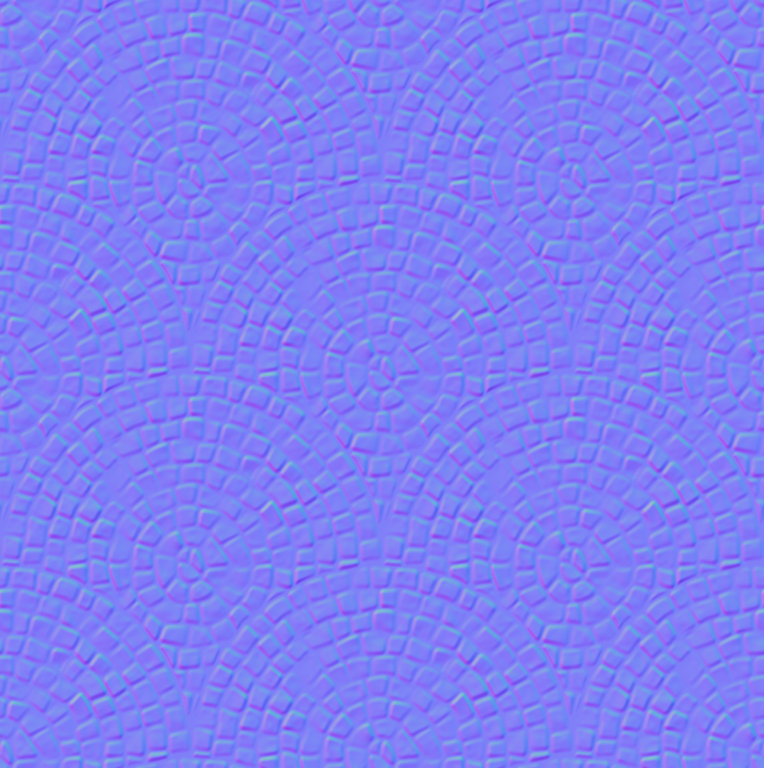
Write a WebGL 1 fragment shader that draws this texture map.

```glsl
precision highp float;
// Tangent-space normal map of worn cobblestones laid in overlapping fans.

uniform vec2 u_resolution;

const float FANS = 2.0;           // fan periods across and down
const vec2 ORIGIN = vec2(0.0, 0.05);
const float RINGS = 8.75;         // stone courses in one fan
const float RING_OFFSET = 0.25;   // shrinks the innermost course
const float STONE_LENGTH = 1.0;   // mean stone length, in courses
const float LENGTH_JITTER = 0.36;
const float MIN_STONES = 3.0;     // stones in the innermost course
const float SWAY = 0.005;         // waviness of the whole layout
const float WARP = 0.034;         // unevenness of the courses
const float CORNER = 0.26;        // corner rounding, in courses
const float BEVEL = 0.22;         // width of the sloping stone edge
const float DEPTH = 0.043;        // joint depth, in courses
const float TILT = 0.12;
const float BUMPS = 0.054;
const float SAMPLE_STEP = 0.0088; // gradient step, in fan radii
const vec2 SLOPE_SCALE = vec2(0.75, -1.0);
const float BLUE_SCALE = 0.473;
const float BLUE_LOSS = 0.2;      // blue lost on slopes facing up
const float RED_LOSS = 0.06;      // red lost on slopes facing up
const float PI = 3.1415927;
const float TAU = 6.2831853;

float hash(vec2 p) {
  return fract(sin(dot(p, vec2(127.1, 311.7))) * 43758.55);
}

float noise(vec2 p) {
  vec2 i = floor(p);
  vec2 f = fract(p);
  f = f * f * (3.0 - 2.0 * f);
  return mix(mix(hash(i), hash(i + vec2(1.0, 0.0)), f.x),
             mix(hash(i + vec2(0.0, 1.0)), hash(i + 1.0), f.x), f.y);
}

// Offset from the nearest fan centre in a row; alternate rows are shifted.
vec2 fanOffset(vec2 q, float row) {
  float shift = mod(row, 2.0);
  return q - vec2(2.0 * floor((q.x - shift) * 0.5 + 0.5) + shift, row);
}

// Start of a stone along its course, in stone counts.
float stoneStart(float index, float ring, float count) {
  return index + LENGTH_JITTER * hash(vec2(mod(index, count), ring + 3.0));
}

// Surface height in courses; every fan carries the same stones.
float height(vec2 q) {
  q += SWAY * sin(PI * vec2(9.0 * q.x + 7.0 * q.y, 8.0 * q.x - 6.0 * q.y));
  float row = floor(q.y);
  vec2 local = fanOffset(q, row);
  float outside = length(local) - 1.0;
  float clip = length(fanOffset(q, row - 1.0)) - 1.0;
  if (outside > 0.0) {
    clip = min(clip, outside);
    local = fanOffset(q, row + 1.0);
  }
  clip = max(clip, 0.0) * RINGS;

  // Uneven courses, fading towards the fan outline
  float fade = max(0.0, 1.0 - dot(local, local));
  vec2 wobble = vec2(noise(local * 8.0 + 20.0), noise(local * 8.0 + 50.0)) - 0.5;
  vec2 p = local + wobble * WARP * fade;

  // Course and stone indices
  float radius = length(p) * RINGS;
  float ring = floor(min(radius, RINGS - 0.001) + RING_OFFSET);
  float across = radius + RING_OFFSET - ring;
  float count = max(MIN_STONES, floor(TAU * (ring + 0.25) / STONE_LENGTH));
  float turn = atan(p.y, p.x + 0.00001) / TAU + 0.5;
  float along = turn * count + hash(vec2(ring, 9.0));
  float index = floor(along);
  if (along < stoneStart(index, ring, count)) index -= 1.0;
  float start = stoneStart(index, ring, count);
  float end = stoneStart(index + 1.0, ring, count);
  vec2 id = vec2(mod(index, count), ring);

  // Distance to the joints, with rounded corners
  float side = min(along - start, end - along) * TAU * radius / count;
  float rim = 1.0 - across;
  if (ring > 0.5) rim = min(rim, across);
  vec2 corner = max(CORNER - vec2(min(side, clip), min(rim, clip)), 0.0);
  float edge = max(CORNER - length(corner), 0.0);

  // Worn stone top: own height, tilt and lumps
  float rise = smoothstep(0.0, BEVEL, edge);
  float top = DEPTH * (0.55 + 0.9 * hash(id + 17.0));
  vec2 lean = vec2(hash(id + 31.0), hash(id + 47.0)) - 0.5;
  top += TILT * dot(lean, vec2(along - 0.5 * (start + end), across - 0.5));
  float lumps = noise(local * RINGS * 1.6 + 80.0) - 0.5;
  lumps += 0.4 * (noise(local * RINGS * 3.5 + 130.0) - 0.5);
  return rise * (top + BUMPS * lumps);
}

void main() {
  vec2 q = gl_FragCoord.xy / u_resolution * FANS * 2.0 - ORIGIN;
  vec2 dx = vec2(SAMPLE_STEP, 0.0);
  vec2 dy = dx.yx;
  vec2 slope = vec2(height(q + dx) - height(q - dx),
                    height(q + dy) - height(q - dy));
  slope /= 2.0 * SAMPLE_STEP * RINGS;
  vec3 normal = normalize(vec3(slope * SLOPE_SCALE, 1.0));
  vec3 color = 0.5 + normal * vec3(0.5, 0.5, BLUE_SCALE);
  color.r -= RED_LOSS * normal.y;
  color.b -= BLUE_LOSS * max(normal.y, 0.0);
  gl_FragColor = vec4(color, 1.0);
}
```
